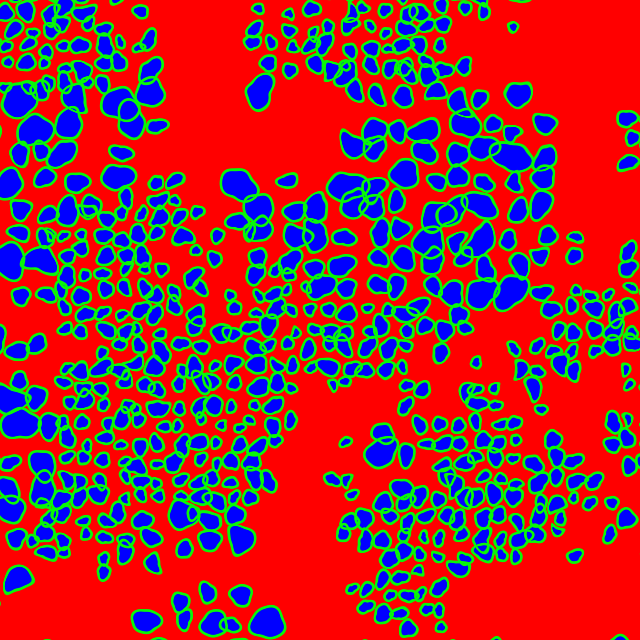
Reproduce this pattern procedurally as a three.js fragment shader.

```glsl
// Scattered blue cells with bright green rims, clustered on a flat red ground.
varying vec2 vUv;

float hash(vec2 p) {
  return fract(sin(dot(p, vec2(127.1, 311.7))) * 43758.5453);
}

float noise(vec2 p) {
  vec2 i = floor(p);
  vec2 f = fract(p);
  f = f * f * (3.0 - 2.0 * f);
  return mix(mix(hash(i), hash(i + vec2(1.0, 0.0)), f.x),
             mix(hash(i + vec2(0.0, 1.0)), hash(i + vec2(1.0, 1.0)), f.x), f.y);
}

// Approximate signed distance to a bent, lumpy ellipse
float cellDistance(vec2 p, float radius, vec2 id) {
  float angle = 0.8 + 2.8 * (hash(id + 3.1) - 0.5);
  float c = cos(angle);
  float s = sin(angle);
  vec2 q = vec2(c * p.x + s * p.y, c * p.y - s * p.x);

  float bend = 2.0 * hash(id + 5.7) - 1.0;
  q.y += 0.35 * bend * bend * bend * q.x * q.x / radius;

  float stretch = sqrt(mix(1.0, 1.8, hash(id + 7.3)));
  vec2 axes = radius * vec2(stretch, 1.0 / stretch);
  float phase = 6.2832 * hash(id + 9.9);
  float a = atan(q.y, q.x + 1e-6);
  float lump = 1.0 + 0.08 * sin(3.0 * a + phase) + 0.035 * sin(5.0 * a + 2.3 * phase);

  float k = length(q / axes);
  return k * (k - lump) / max(length(q / (axes * axes)), 1e-4);
}

// Adds one jittered grid of cells; coverage holds (fill, rim)
void addCells(vec2 uv, float count, bool small, inout vec2 coverage) {
  vec2 home = floor(uv * count);
  for (int j = -1; j <= 1; j++) {
    for (int i = -1; i <= 1; i++) {
      vec2 cell = home + vec2(float(i), float(j));
      vec2 id = cell + (small ? 71.0 : 13.0);
      vec2 jitter = vec2(hash(id), hash(id + 1.7)) - 0.5;
      vec2 center = (cell + 0.5 + 0.54 * jitter) / count;

      // Small and large cells keep to separate zones, with bare gaps between clusters
      bool smallZone = noise(center * 6.0 + 4.3) > 0.56;
      float density = 0.65 * noise(center * 7.0 + 31.6) + 0.35 * hash(id + 11.3);
      if (smallZone != small || density < 0.44) continue;

      float h = hash(id + 13.9);
      float radius = small ? 0.0075 + 0.008 * h : 0.013 + 0.015 * h * h;
      float d = cellDistance(uv - center, radius, id);
      float soft = 0.0009;
      coverage.x = max(coverage.x, 1.0 - smoothstep(-soft, soft, d));
      coverage.y = max(coverage.y, 1.0 - smoothstep(-soft, soft, abs(d) - 0.0021));
    }
  }
}

void main() {
  vec2 coverage = vec2(0.0);
  addCells(vUv, 23.0, false, coverage);
  addCells(vUv, 34.0, true, coverage);

  // Rims lie over every fill, so overlapping outlines stay visible
  vec3 color = mix(vec3(1.0, 0.0, 0.0), vec3(0.0, 0.0, 1.0), coverage.x);
  color = mix(color, vec3(0.03, 0.97, 0.03), coverage.y);
  gl_FragColor = vec4(color, 1.0);
}
```
